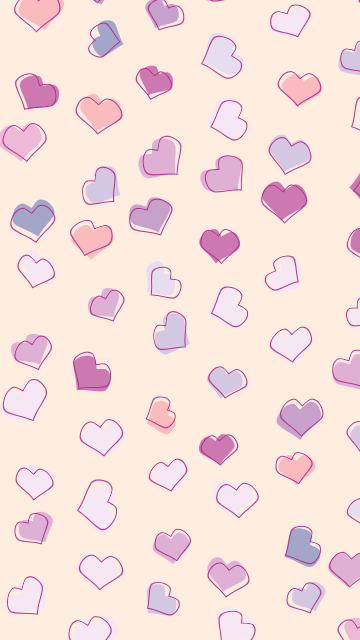
This pattern is drawn by a WebGL 1 fragment shader. Its source:

```glsl
precision highp float;
// Scattered hand-drawn hearts on warm cream: each has a flat pastel fill
// and a thin magenta outline, slightly out of register with each other.
// Hearts sit on a staggered, jittered grid; a warped distance function shapes them.

uniform vec2 u_resolution;

#define COLUMNS 5.5        // grid cells across the canvas width
#define JITTER 0.34        // range of the random shift, in cells
#define SIZE_MIN 0.39      // heart height range, in cells
#define SIZE_MAX 0.53
#define MISREGISTER 0.075  // distance between fill and outline, in cells
#define LINE_HALF 0.0074   // half the outline width, in cells
#define LEAN 0.22          // sideways bend of the hearts
#define CREAM vec3(1.0, 0.93, 0.88)
#define OUTLINE vec3(0.71, 0.17, 0.55)

// Sineless hash: cell and seed to two values in 0..1
vec2 hash2(vec2 cell, float seed) {
  vec3 q = fract(vec3(cell, seed).xyx * vec3(0.1031, 0.1030, 0.0973) + seed * 0.137);
  q += dot(q, q.yzx + 33.33);
  return fract((q.xx + q.yz) * q.zy);
}

vec2 rotate(vec2 p, float angle) {
  float c = cos(angle), s = sin(angle);
  return vec2(c * p.x - s * p.y, s * p.x + c * p.y);
}

// Distance to a heart about one unit tall, centred on the origin
float heart(vec2 p, float lean) {
  p.y += 0.55;
  p.x += lean * p.y * (p.y - 0.5);
  p.x = abs(p.x);
  // round the flanks and deepen the notch
  p.x /= 1.0 + 0.2 * smoothstep(0.0, 0.4, p.y) * (1.0 - smoothstep(0.4, 1.0, p.y));
  p.y += 0.1 * (1.0 - smoothstep(0.0, 0.3, p.x)) * smoothstep(0.4, 0.9, p.y);
  if (p.x + p.y > 1.0) return length(p - vec2(0.25, 0.75)) - 0.35355;
  vec2 toNotch = p - vec2(0.0, 1.0);
  vec2 toFlank = p - 0.5 * max(p.x + p.y, 0.0);
  return sqrt(min(dot(toNotch, toNotch), dot(toFlank, toFlank))) * sign(p.x - p.y);
}

// Weighted choice from the pastel palette
vec3 fillColour(float pick) {
  if (pick < 0.27) return vec3(0.965, 0.905, 0.955); // pale blush
  if (pick < 0.36) return vec3(0.90, 0.865, 0.935);  // pale lavender
  if (pick < 0.45) return vec3(0.83, 0.78, 0.885);   // lavender
  if (pick < 0.63) return vec3(0.865, 0.69, 0.83);   // mauve
  if (pick < 0.74) return vec3(0.78, 0.63, 0.80);    // lilac
  if (pick < 0.89) return vec3(0.80, 0.475, 0.70);   // orchid
  if (pick < 0.94) return vec3(0.64, 0.65, 0.79);    // slate blue
  if (pick < 0.97) return vec3(0.93, 0.725, 0.845);  // pink
  return vec3(0.98, 0.735, 0.75);                    // coral
}

void main() {
  float pixel = COLUMNS / u_resolution.x;
  vec2 p = gl_FragCoord.xy * pixel;
  vec3 colour = CREAM;

  for (int i = -1; i <= 1; i++) {
    for (int j = -1; j <= 1; j++) {
      // cell of the neighbour; odd columns are shifted by half a row
      float column = floor(p.x) + float(i);
      float stagger = 0.5 * mod(column, 2.0);
      vec2 cell = vec2(column, floor(p.y - stagger) + float(j));
      vec2 id = cell + 17.0;

      vec2 place = hash2(id, 1.0);
      vec2 form = hash2(id, 2.0);
      vec2 shift = hash2(id, 3.0);
      vec2 look = hash2(id, 4.0);
      vec2 bend = hash2(id, 5.0) * 2.0 - 1.0;

      vec2 centre = cell + vec2(0.5, 0.5 + stagger) + (place - 0.5) * JITTER;
      float size = mix(SIZE_MIN, SIZE_MAX, form.x);
      float turn = form.y * 2.0 - 1.0;
      float angle = turn * (0.6 + 0.9 * turn * turn);

      // flat fill, moved and turned a little against the outline
      vec2 offset = rotate(vec2(MISREGISTER * mix(0.4, 1.2, shift.x), 0.0), 6.2832 * shift.y);
      vec2 q = rotate(p - centre - offset, angle + 0.3 * bend.y) / size;
      float fill = heart(q, LEAN * bend.x) * size;
      colour = mix(colour, fillColour(look.x), clamp(0.5 - fill / pixel, 0.0, 1.0));

      // thin outline on top, stretched a little
      q = rotate(p - centre, angle) / size;
      q.x *= mix(0.92, 1.08, look.y);
      float line = abs(heart(q, LEAN * bend.y) * size) - LINE_HALF;
      colour = mix(colour, OUTLINE, clamp(0.5 - line / pixel, 0.0, 1.0));
    }
  }
  gl_FragColor = vec4(colour, 1.0);
}
```
